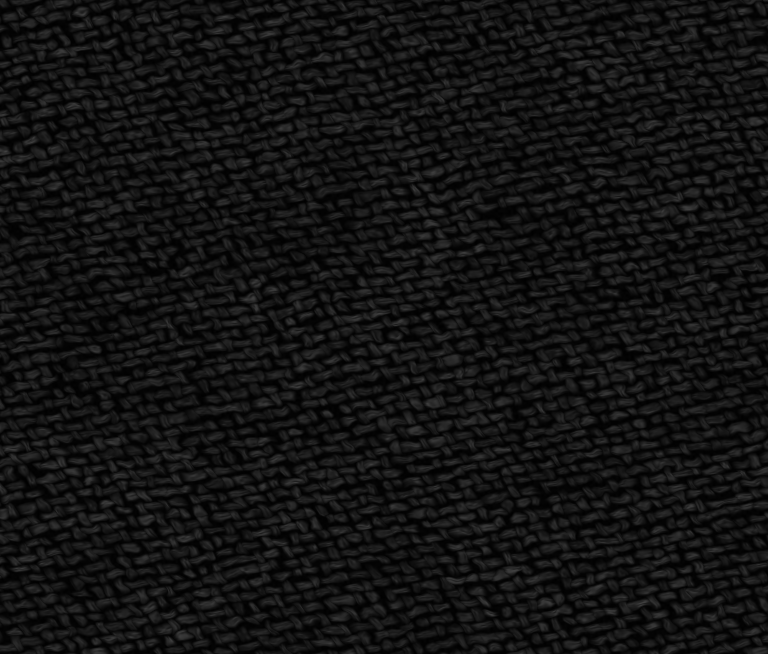
This texture is drawn by a Shadertoy shader. Its source:

```glsl
float hash(vec2 p) {
    vec3 q = fract(p.xyx * 0.1031);
    q += dot(q, q.yzx + 33.33);
    return fract((q.x + q.y) * q.z);
}

float noise(vec2 p) {
    vec2 i = floor(p), f = fract(p);
    f = f * f * (3.0 - 2.0 * f);
    return mix(mix(hash(i), hash(i + vec2(1, 0)), f.x),
               mix(hash(i + vec2(0, 1)), hash(i + vec2(1, 1)), f.x), f.y);
}

// Brightness of the visible float of yarn centred on one crossing
float strand(vec2 cell, vec2 uv) {
    vec2 jitter = vec2(hash(cell + 11.0), hash(cell + 27.0)) - 0.5;
    vec2 d = uv - cell - 0.5 - jitter * vec2(0.35, 0.25);
    bool weft = mod(cell.x + cell.y, 2.0) < 0.5;
    if (hash(cell + 71.0) < 0.04) weft = !weft;

    // Long flat weft floats, short rounded warp knots
    float size = mix(0.75, 1.2, hash(cell + 43.0));
    vec2 halfSize = weft ? vec2(0.92 * size, 0.46) : vec2(0.44, 0.66 * size);
    vec2 q = abs(d / halfSize);
    float r = pow(dot(q * q, q), 1.0 / 3.0);
    float body = 1.0 - smoothstep(0.3, 0.98, r);

    // Fibres run along the yarn
    vec2 grain = weft ? vec2(2.6, 8.0) : vec2(7.0, 3.0);
    float fibre = mix(0.55, 1.35, noise(d * grain + 50.0 * hash(cell + 5.0) + 20.0));
    float yarnTone = weft ? noise(vec2(cell.x * 0.2, cell.y * 3.7))
                          : noise(vec2(cell.x * 3.7, cell.y * 0.2));
    float shade = mix(0.08, 0.17, mix(hash(cell), yarnTone, 0.4));
    return shade * body * fibre * (weft ? 1.05 : 0.92);
}

void mainImage(out vec4 fragColor, in vec2 fragCoord) {
    vec2 p = fragCoord / iResolution.x;

    // Weft climbs to the right, warp leans to the left
    vec2 uv = vec2((p.x + 0.58 * p.y) * 50.0, (p.y - 0.2 * p.x) * 63.0) + 100.0;
    uv += 0.6 * (vec2(noise(uv * 0.17), noise(uv * 0.2 + 40.0)) - 0.5);
    uv += 0.35 * (vec2(noise(uv * 1.6 + 9.0), noise(uv * 1.6 + 63.0)) - 0.5);

    float cloth = 0.0;
    for (int y = -1; y <= 1; y++)
        for (int x = -1; x <= 1; x++)
            cloth = max(cloth, strand(floor(uv) + vec2(x, y), uv));

    // Uneven dye and fine fuzz
    cloth *= mix(0.85, 1.13, noise(p * 9.0));
    cloth += 0.012 + 0.018 * (noise(p * 300.0) - 0.5);
    fragColor = vec4(vec3(cloth), 1.0);
}
```
